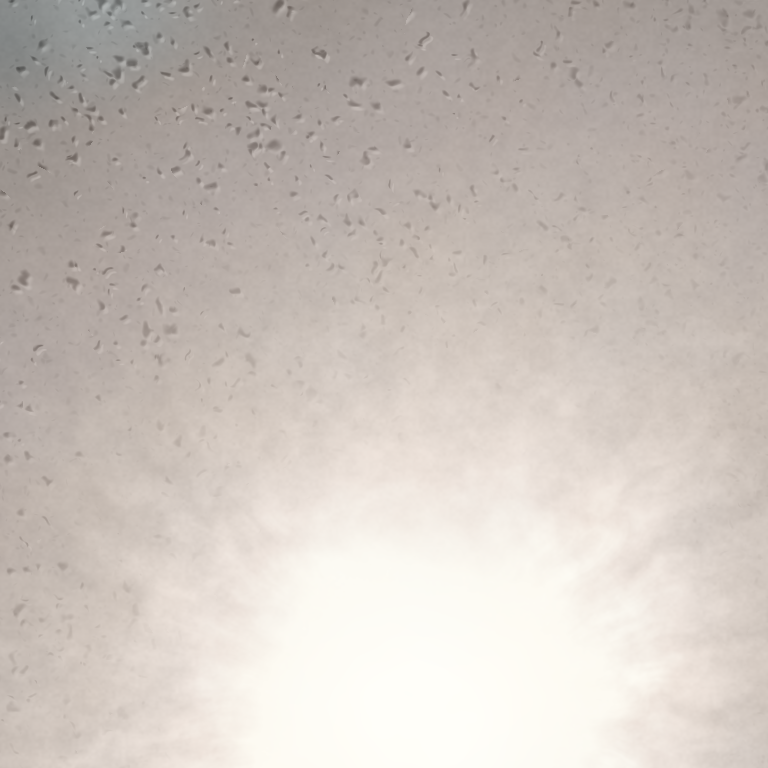
This texture is drawn by a Shadertoy shader. Its source:

```glsl
const vec2 GLOW_CENTER = vec2(0.55, 0.08);
const float GLOW_TILT = 0.22;        // keeps the right side brighter than the left
const float PIT_CELLS = 52.0;
const float PIT_DEPTH = 0.17;
const vec2 RIM_OFFSET = vec2(-0.0045, 0.0055);
const float RIM_LIGHT = 0.5;
const float STREAK_AMOUNT = 0.13;
const float MOTTLE_AMOUNT = 0.10;
const float GRAIN_AMOUNT = 0.030;
const vec3 CORNER_GRAY = vec3(0.58, 0.61, 0.615);
const vec3 CORNER_SHADE = vec3(0.46, 0.48, 0.48);

// Plaster tones from the glow outwards, with the distance of each
const vec3 TONES[7] = vec3[7](
    vec3(1.00, 0.995, 0.975), vec3(0.99, 0.98, 0.95), vec3(0.93, 0.89, 0.86),
    vec3(0.84, 0.80, 0.77), vec3(0.77, 0.73, 0.70), vec3(0.70, 0.66, 0.64),
    vec3(0.61, 0.58, 0.56));
const float TONE_DISTANCE[7] = float[7](0.06, 0.20, 0.31, 0.43, 0.56, 0.74, 0.97);

vec2 hash2(vec2 p) {
    vec3 q = fract(p.xyx * vec3(0.1031, 0.1030, 0.0973));
    q += dot(q, q.yzx + 33.33);
    return fract((q.xx + q.yz) * q.zy);
}

float noise(vec2 p) {
    vec2 i = floor(p), f = fract(p);
    f = f * f * (3.0 - 2.0 * f);
    float low = mix(hash2(i).x, hash2(i + vec2(1, 0)).x, f.x);
    float high = mix(hash2(i + vec2(0, 1)).x, hash2(i + vec2(1, 1)).x, f.x);
    return mix(low, high, f.y);
}

// Fractal noise centred on zero
float fbm(vec2 p) {
    float sum = 0.0, amp = 0.5;
    for (int i = 0; i < 4; i++) {
        sum += amp * (noise(p) - 0.5);
        p = mat2(1.6, 1.2, -1.2, 1.6) * p + 7.3;
        amp *= 0.5;
    }
    return sum;
}

// Soft, irregular pits scattered one per cell
float pits(vec2 uv, float cells, float density) {
    vec2 p = uv * cells + 0.7 * vec2(noise(uv * 90.0), noise(uv * 90.0 + 40.0));
    vec2 cell = floor(p);
    float depth = 0.0;
    for (int y = -1; y <= 1; y++) {
        for (int x = -1; x <= 1; x++) {
            vec2 id = cell + vec2(x, y);
            vec2 spot = hash2(id + 100.0), shape = hash2(id + 300.0);
            vec2 d = p - id - spot;
            float turn = 6.2832 * shape.x;
            d = mat2(cos(turn), -sin(turn), sin(turn), cos(turn)) * d;
            d.x *= 0.6 + 0.3 * spot.x;
            float radius = mix(0.18, 0.42, shape.y * shape.y);
            float present = step(hash2(id + 500.0).x, density);
            depth = max(depth, present * (1.0 - smoothstep(0.15 * radius, radius, length(d))));
        }
    }
    return depth;
}

vec3 toneAt(float d) {
    vec3 tone = TONES[0];
    for (int i = 1; i < 7; i++) {
        float t = (d - TONE_DISTANCE[i - 1]) / (TONE_DISTANCE[i] - TONE_DISTANCE[i - 1]);
        tone = mix(tone, TONES[i], clamp(t, 0.0, 1.0));
    }
    return tone;
}

void mainImage(out vec4 fragColor, in vec2 fragCoord) {
    vec2 uv = fragCoord / iResolution.xy;
    vec2 ray = uv - GLOW_CENTER;
    float reach = length(ray);
    float d = reach + GLOW_TILT * (0.5 - uv.x) * uv.y;

    // Radial streaks and mottling around the glow
    float angle = atan(ray.x, ray.y);
    float streak = fbm(vec2(angle * 12.0, reach * 9.0) + 1.5 * fbm(uv * 14.0));
    float ring = smoothstep(0.15, 0.32, reach) * (1.0 - smoothstep(0.55, 0.95, reach));
    float side = smoothstep(0.25, 0.9, abs(angle));
    float mottle = fbm(uv * 34.0);
    d += STREAK_AMOUNT * streak * ring * side;
    d += MOTTLE_AMOUNT * mottle * ring + 0.10 * fbm(uv * 5.0);
    vec3 color = toneAt(d);

    // Cool gray upper left corner
    float corner = 1.0 - smoothstep(0.03, 0.24, length((uv - vec2(0.11, 1.0)) * vec2(1.0, 1.4)));
    float shade = 1.0 - smoothstep(0.0, 0.13, length((uv - vec2(0.0, 0.94)) * vec2(1.0, 0.8)));
    color = mix(color, CORNER_GRAY, 0.75 * corner);
    color = mix(color, CORNER_SHADE, 0.6 * shade);

    // Pits with a lit lower right rim, sharpest at the upper left
    float clump = smoothstep(-0.22, 0.25, fbm(uv * 6.0 + 20.0));
    float rough = smoothstep(0.22, 0.95, d);
    float crisp = rough * (1.0 - 0.55 * smoothstep(0.5, 0.95, uv.x));
    float density = 0.12 + 0.5 * clump;
    float hollow = pits(uv, PIT_CELLS, density);
    float rim = pits(uv + RIM_OFFSET, PIT_CELLS, density);
    float fine = pits(uv + 3.0, PIT_CELLS * 1.6, 0.35);
    float relief = RIM_LIGHT * max(rim - hollow, 0.0) * crisp - hollow;
    color += PIT_DEPTH * crisp * relief * vec3(1.0, 1.02, 1.02);
    color -= 0.045 * fine * rough;

    // Fine surface grain, fading out in the glow
    float grain = fbm(uv * vec2(75.0, 110.0)) + 0.6 * (noise(uv * 230.0) - 0.5);
    color += GRAIN_AMOUNT * grain * smoothstep(0.12, 0.45, d);
    color += 0.012 * fbm(uv * 9.0 + 60.0) * vec3(1.0, 0.0, -1.0);

    fragColor = vec4(clamp(color, 0.0, 1.0), 1.0);
}
```
